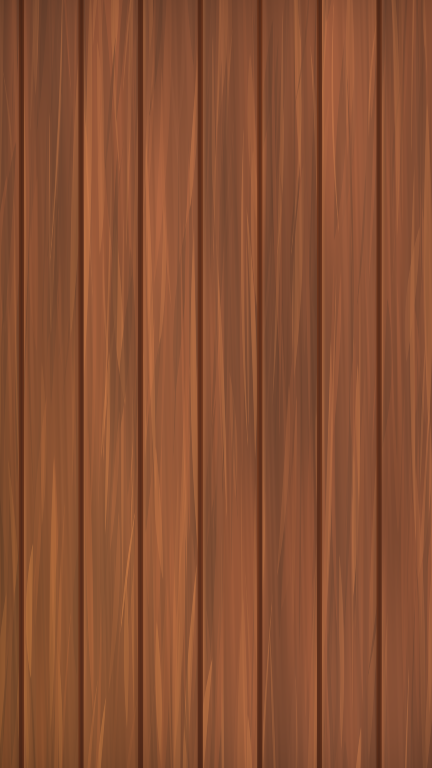
A WebGL 2 fragment shader for this texture:

```glsl
#version 300 es
precision highp float;

uniform vec2 u_resolution;
out vec4 fragColor;

const float PLANK_WIDTH = 0.138;
const float FIRST_GROOVE = 0.0495;
const float GROOVE_WIDTH = 0.0118;
const int STREAK_COUNT = 64;

const vec3 UMBER = vec3(0.44, 0.275, 0.185);
const vec3 WALNUT = vec3(0.53, 0.32, 0.21);
const vec3 RUSSET = vec3(0.59, 0.34, 0.215);
const vec3 AMBER = vec3(0.70, 0.43, 0.255);
const vec3 GROOVE_DARK = vec3(0.32, 0.16, 0.095);
const vec3 GROOVE_WARM = vec3(0.44, 0.215, 0.11);

vec4 hash4(vec2 p) {
    vec4 q = fract(p.xyxy * vec4(0.1031, 0.1030, 0.0973, 0.1099));
    q += dot(q, q.wzxy + 33.33);
    return fract((q.xxyz + q.yzzw) * q.zywx);
}

float valueNoise(vec2 p) {
    vec2 cell = floor(p);
    vec2 f = fract(p);
    f = f * f * (3.0 - 2.0 * f);
    float low = mix(hash4(cell).x, hash4(cell + vec2(1, 0)).x, f.x);
    float high = mix(hash4(cell + vec2(0, 1)).x, hash4(cell + vec2(1, 1)).x, f.x);
    return mix(low, high, f.y);
}

// Coverage of a long bent blade that tapers to a point at both ends
float blade(vec2 p, float halfLength, float halfWidth, float slant, float bend, float blur) {
    float t = p.y / halfLength;
    float taper = max(1.0 - t * t, 0.0);
    float edge = halfWidth * taper - abs(p.x - slant * t - bend * t * t);
    return smoothstep(-blur, blur, edge) * smoothstep(0.0, 0.15, taper);
}

vec3 streakTone(float pick) {
    vec3 tone = mix(UMBER, WALNUT, smoothstep(0.15, 0.4, pick));
    tone = mix(tone, RUSSET, smoothstep(0.4, 0.6, pick));
    return mix(tone, AMBER, smoothstep(0.62, 0.88, pick));
}

// Layered brush strokes, different on every plank
vec3 paintStreaks(vec3 wood, vec2 p, float plank, float height, float blur) {
    for (int i = 0; i < STREAK_COUNT; i++) {
        vec4 place = hash4(vec2(float(i) + 3.0, plank * 7.0 + 41.0));
        vec4 style = hash4(vec2(float(i) + 97.0, plank * 11.0 + 19.0));
        vec2 center = vec2(place.x * PLANK_WIDTH, mix(-0.1, height + 0.1, place.y));
        float halfLength = mix(0.14, 0.5, place.z);
        float halfWidth = mix(0.0018, 0.012, place.w * place.w);
        float slant = (style.y - 0.4) * 0.032;
        float bend = (style.z - 0.5) * 0.018;
        float cover = blade(p - center, halfLength, halfWidth, slant, bend, blur);
        wood = mix(wood, streakTone(style.x), cover * mix(0.3, 0.7, style.w));
    }
    return wood;
}

// Gap with a darker core, warmer in stretches along the height
vec3 grooveColor(float across, float y, float plank, float blur) {
    float warmth = 0.2 + 0.8 * valueNoise(vec2(plank * 3.0, y * 2.0));
    vec3 warm = mix(GROOVE_DARK, GROOVE_WARM, warmth);
    float core = smoothstep(-blur, blur, 0.22 * GROOVE_WIDTH - abs(across));
    return mix(warm, GROOVE_DARK, 0.75 * core);
}

void main() {
    vec2 p = gl_FragCoord.xy / u_resolution.x;
    float height = u_resolution.y / u_resolution.x;
    float pixel = 1.0 / u_resolution.x;

    float along = (p.x - FIRST_GROOVE) / PLANK_WIDTH;
    float plank = floor(along) + 2.0;
    vec2 local = vec2(fract(along) * PLANK_WIDTH, p.y);

    // Base wood with broad patches, strokes and fine vertical grain
    float patches = valueNoise(vec2(p.x * 22.0, p.y * 2.2) + 5.0);
    vec3 wood = mix(UMBER, RUSSET, 0.1 + 0.9 * patches);
    wood = paintStreaks(wood, local, plank, height, max(0.0009, 0.6 * pixel));
    float grain = valueNoise(vec2(p.x * 190.0 + p.y * 4.0, p.y * 3.0));
    wood *= 0.955 + 0.09 * grain;

    // Large drifts of light along each plank, ochre low on the left, rosy on the right
    float drift = valueNoise(vec2(p.x * 11.0 + plank * 3.0, p.y * 1.7 + 9.0));
    wood *= 0.90 + 0.24 * drift;
    float ochre = smoothstep(0.75, 0.0, p.x) * smoothstep(height, 0.0, p.y);
    wood *= mix(vec3(1.0, 0.985, 1.01), vec3(1.06, 1.06, 0.92), ochre);
    wood *= 0.98 + 0.05 * hash4(vec2(plank, 63.0)).y;

    // Soft shade before each gap and a lit rim after it
    float across = (fract(along + 0.5) - 0.5) * PLANK_WIDTH;
    float rimOffset = across - 0.5 * GROOVE_WIDTH;
    float shade = smoothstep(0.016, 0.005, -across) * step(across, 0.0);
    float rim = smoothstep(0.010, 0.001, rimOffset) * step(0.0, rimOffset);
    float rimFade = valueNoise(vec2(plank * 5.0, p.y * 3.5));
    wood *= 1.0 - 0.07 * shade;
    wood = mix(wood, AMBER, rim * 0.7 * rimFade);

    float gap = smoothstep(0.6 * pixel, -0.6 * pixel, abs(across) - 0.5 * GROOVE_WIDTH);
    vec3 color = mix(wood, grooveColor(across, p.y, plank, pixel), gap);

    // Gentle darkening toward the borders
    vec2 fromCenter = abs(2.0 * gl_FragCoord.xy / u_resolution - 1.0);
    vec2 border = pow(fromCenter, vec2(5.0, 8.0));
    color *= 1.03 - 0.14 * border.x - 0.12 * border.y;

    fragColor = vec4(color, 1.0);
}
```
